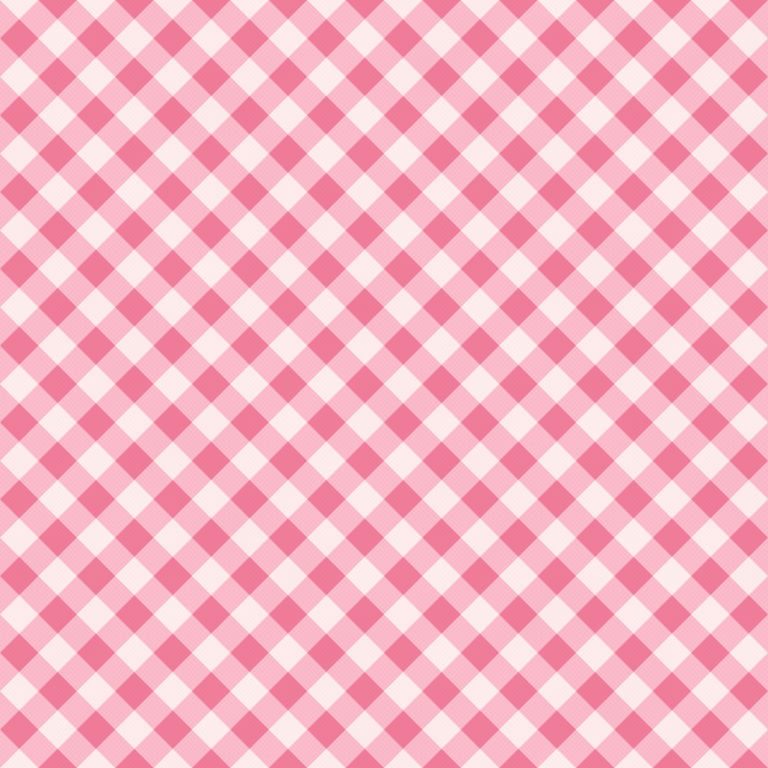
Reproduce this pattern procedurally as a Shadertoy shader.

```glsl
// Pink gingham cloth on the diagonal, with a faint woven grain.
#define REPEATS 10.0      // whole checks across and down
#define BAND 0.5          // band width as a share of one repeat
#define SOFT 0.018        // edge softness, in repeats
#define THREADS 16.0      // threads per repeat, whole number
#define GRAIN 0.007       // strength of the thread shading
#define MOTTLE 0.003      // strength of the slow tone drift
#define PALE vec3(0.992, 0.922, 0.922)
#define PINK vec3(0.978, 0.728, 0.790)
#define ROSE vec3(0.936, 0.487, 0.600)

const float TAU = 6.2831853;

// Coverage of the two crossing bands, each centred at 0.75 of a repeat.
vec2 bandCoverage(vec2 t, float blur) {
    vec2 inside = 0.5 * BAND - abs(fract(t - 0.25) - 0.5);
    return smoothstep(-blur, blur, inside);
}

// Thread ridges along both diagonals, faded out when too fine to resolve.
float threadGrain(vec2 t, float pixel) {
    vec2 ridge = sin(TAU * THREADS * t);
    float visible = 1.0 - smoothstep(0.35, 0.5, THREADS * pixel);
    return (ridge.x + ridge.y) * visible;
}

// Layered sines with whole frequencies, so the drift wraps.
float toneDrift(vec2 uv) {
    vec2 p = TAU * uv;
    return sin(3.0 * p.x + 2.0 * p.y + 1.0)
         + sin(7.0 * p.y - 5.0 * p.x + sin(4.0 * p.x));
}

void mainImage(out vec4 fragColor, in vec2 fragCoord) {
    vec2 uv = fragCoord / iResolution.xy;
    float pixel = REPEATS / min(iResolution.x, iResolution.y);

    // Diagonal axes, measured in repeats
    vec2 diagonal = REPEATS * vec2(uv.x + uv.y, uv.x - uv.y);

    // No band is pale, one band is pink, a crossing is rose
    vec2 band = bandCoverage(diagonal, max(SOFT, 0.8 * pixel));
    vec3 color = mix(mix(PALE, PINK, band.x), mix(PINK, ROSE, band.x), band.y);

    // Cloth shading, strongest where pale and dyed threads mix
    float mixed = abs(band.x - band.y);
    float grain = GRAIN * (0.6 + 0.4 * mixed) * threadGrain(diagonal, pixel);
    color += (grain + MOTTLE * toneDrift(uv)) * vec3(0.5, 1.0, 0.9);

    fragColor = vec4(clamp(color, 0.0, 1.0), 1.0);
}
```
